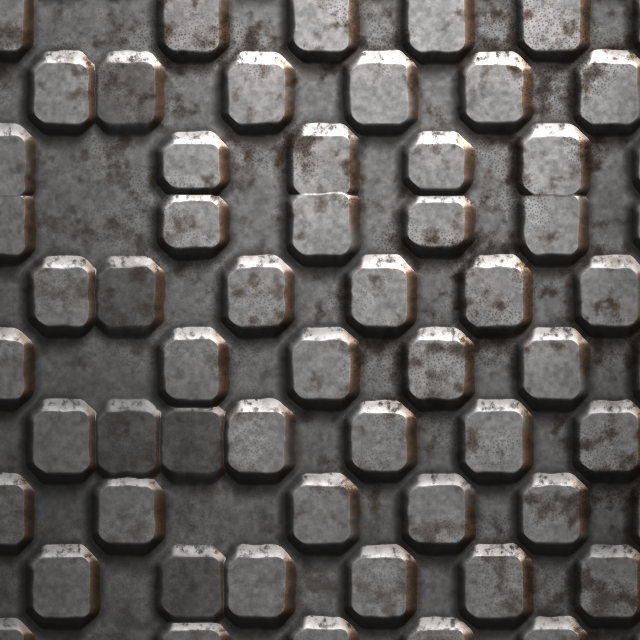
This texture is drawn by a Shadertoy shader. Its source:

```glsl
// Worn steel plate with bevelled studs in a faulted checkerboard.
// A union of truncated pyramids gives a height field, lit from above;
// layered and cellular noise add grime, pits and rust.

#define PITCH vec2(0.1016, 0.1133)   // spacing of columns and rows
#define FIRST vec2(-0.003, 0.0326)   // centre of the top left stud
#define COLUMN_SQUEEZE 0.0117        // narrowing of columns past the fifth
#define ROW_SLIP 0.022               // rows moved up below the fault
#define STUD_HALF vec2(0.058, 0.067) // half size at the foot
#define BEVEL vec3(0.012, 0.017, 0.021) // bevel widths: left, right, top
#define RELIEF 0.018                 // stud height
#define LIGHT_DIR vec3(0.2, 0.75, 0.6)
#define STEEL vec3(1.0, 0.987, 0.98)
#define RUST vec3(0.88, 0.72, 0.6)
#define GRIME 0.5                    // strength of dark stains
#define HAZE 0.06                    // light left in the darkest gaps

float hash(vec2 p) {
    vec3 q = fract(vec3(p.xyx) * 0.1031);
    q += dot(q, q.yzx + 33.33);
    return fract((q.x + q.y) * q.z);
}

float valueNoise(vec2 p) {
    vec2 i = floor(p), f = fract(p);
    f = f * f * (3.0 - 2.0 * f);
    return mix(mix(hash(i), hash(i + vec2(1, 0)), f.x),
               mix(hash(i + vec2(0, 1)), hash(i + 1.0), f.x), f.y);
}

float layeredNoise(vec2 p) {
    float sum = 0.0, gain = 0.5;
    for (int i = 0; i < 5; i++) {
        sum += gain * valueNoise(p);
        p = mat2(1.6, 1.2, -1.2, 1.6) * p + 7.3;
        gain *= 0.5;
    }
    return sum;
}

// Distance to the nearest scattered point
float cellNoise(vec2 p) {
    vec2 i = floor(p);
    float nearest = 2.0;
    for (int k = 0; k < 9; k++) {
        vec2 c = i + vec2(k % 3 - 1, k / 3 - 1);
        nearest = min(nearest, length(c + vec2(hash(c), hash(c + 51.7)) - p));
    }
    return nearest;
}

float softMin(float a, float b) {
    float k = max(0.4 - abs(a - b), 0.0) / 0.4;
    return min(a, b) - k * k * 0.1;
}

// Checkerboard whose parity flips across two faults and one small block
float studHeight(vec2 cell) {
    float flips = step(2.0, cell.x) + step(3.0, cell.y);
    flips += step(abs(cell.x - 2.5), 0.6) * step(abs(cell.y - 7.5), 0.6);
    float present = 1.0 - mod(cell.x + cell.y + flips + 4.0, 2.0);
    bool faint = cell.x == 2.0 && cell.y < 7.0 || cell == vec2(3, 8);
    float worn = faint ? 0.6 : 0.88 + 0.12 * hash(cell + 9.0);
    return cell == vec2(3, 6) ? 0.55 : present * worn;
}

// x: surface height, y: nearness to a stud (0 at its foot, 1 at its crown)
vec2 plate(vec2 p) {
    vec2 top = vec2(p.x, 1.0 - p.y);
    float below = step(0.304, top.y);
    vec2 guess = vec2(top.x / 0.0977, (top.y - FIRST.y + ROW_SLIP * below) / PITCH.y);
    vec2 result = vec2(0.0, -9.0);
    for (int k = 0; k < 9; k++) {
        vec2 cell = floor(guess + 0.5) + vec2(k % 3 - 1, k / 3 - 1);
        float height = studHeight(cell);
        if (height < 0.1) continue;
        vec2 centre = FIRST + PITCH * cell;
        centre -= vec2(COLUMN_SQUEEZE * max(cell.x - 5.0, 0.0), ROW_SLIP * step(3.0, cell.y));
        vec2 size = STUD_HALF * (0.97 + 0.05 * vec2(hash(cell), hash(cell + 31.0)));
        // Some joined pairs at the fault keep a groove between them
        if (abs(cell.y - 2.5) < 0.6 && mod(cell.x, 4.0) == 3.0) size.y -= 0.011;
        vec2 d = top - centre, a = abs(d);
        vec2 ramps = (size - a) / vec2(d.x < 0.0 ? BEVEL.x : BEVEL.y, BEVEL.z);
        float corner = (size.x + size.y - 0.028 - a.x - a.y) / 0.018;
        float ramp = softMin(softMin(ramps.x, ramps.y), corner);
        float profile = mix(clamp(ramp, 0.0, 1.0), smoothstep(0.0, 1.0, ramp), 0.4);
        result = max(result, vec2(profile * height, ramp - (1.0 - height)));
    }
    return result;
}

void mainImage(out vec4 fragColor, in vec2 fragCoord) {
    vec2 uv = fragCoord / iResolution.xy;
    vec2 p = uv + 0.003 * (vec2(valueNoise(uv * 50.0), valueNoise(uv * 50.0 + 80.0)) - 0.5);

    // Surface normal and shading
    vec2 e = vec2(0.0018, 0.0);
    vec2 slope = vec2(plate(p + e.xy).x - plate(p - e.xy).x,
                      plate(p + e.yx).x - plate(p - e.yx).x) * RELIEF / (2.0 * e.x);
    vec3 normal = normalize(vec3(-slope, 1.0));
    float lit = max(dot(normal, normalize(LIGHT_DIR)), 0.0);
    float height = plate(p).x;
    float shadow = smoothstep(-1.2, 0.4, plate(p + vec2(0.005, 0.007)).y) * (1.0 - height);

    // Broad light falling from the upper right
    float glow = mix(0.38, 0.65, smoothstep(0.1, 1.0, uv.y));
    glow *= mix(0.7, 1.0, smoothstep(0.0, 0.5, uv.x)) * (1.0 - 0.2 * smoothstep(0.8, 1.0, uv.x));

    // Stains, grain and clustered pits
    float stain = layeredNoise(uv * 13.0);
    float grain = layeredNoise(uv * 130.0);
    float blotch = smoothstep(0.48, 0.72, layeredNoise(uv * 46.0 + 20.0) * 0.65 + stain * 0.35);
    float pits = smoothstep(0.4, 0.1, cellNoise(uv * 180.0)) * smoothstep(0.42, 0.65, stain);
    float age = mix(0.4, 1.0, smoothstep(0.2, 0.7, uv.x * 0.5 + uv.y * 0.5));
    float tone = glow * (0.14 + 1.42 * lit) * mix(0.74, 1.0, height);
    tone *= (0.76 + 0.48 * grain) * (0.82 + 0.36 * stain);
    tone *= (1.0 - GRIME * age * blotch) * (1.0 - 0.25 * age * pits);
    tone *= 1.0 - 0.68 * shadow;

    // Polished upper bevels and rust on the right flanks
    float polish = smoothstep(0.76, 0.94, lit) * smoothstep(0.1, 0.5, grain);
    tone += 0.85 * glow * polish * (0.5 + stain);
    float rust = smoothstep(0.15, 0.6, normal.x) + 0.5 * age * blotch + 0.3 * age * shadow;
    rust *= smoothstep(0.15, 0.5, stain) * (1.0 - 0.6 * polish);
    tone = HAZE + 1.05 * tone;
    fragColor = vec4(clamp(tone * mix(STEEL, RUST, clamp(rust, 0.0, 1.0)), 0.0, 1.0), 1.0);
}
```
